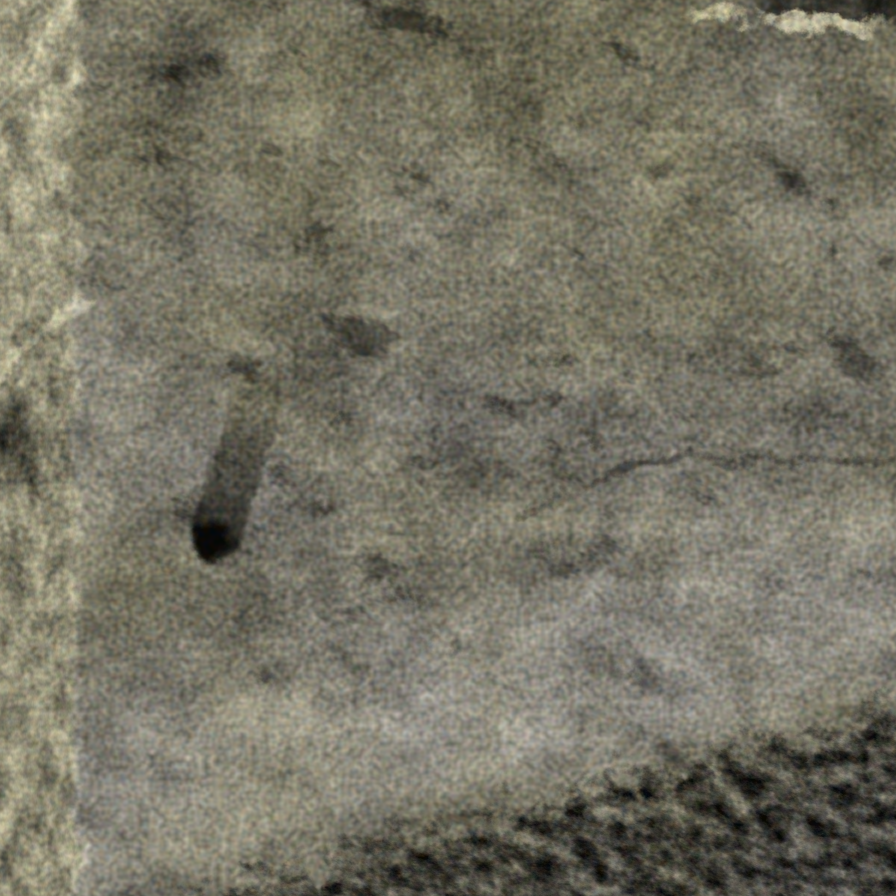
Write a three.js fragment shader that draws this texture.

```glsl
varying vec2 vUv;

const vec3 WARM_TINT = vec3(1.04, 1.01, 0.81);
const vec3 GREY_TINT = vec3(1.03, 1.01, 0.95);
const float STONE_TONE = 0.455;
const float RUBBLE_TONE = 0.25;
const float STRIP_TONE = 0.53;
const float STRIP_EDGE = 0.083;
const float MOTTLE = 0.36;
const float GRAIN = 0.17;
const float GRAIN_SCALE = 150.0;
const float CHROMA_GRAIN = 0.075;
const float PIT_DEPTH = 0.19;
const int PIT_COUNT = 22;
const vec2 SLOT_TOP = vec2(0.288, 0.555);
const vec2 SLOT_END = vec2(0.241, 0.402);
const float SLOT_RADIUS = 0.029;

vec2 hash2(vec2 p) {
  vec3 q = fract(vec3(p.xyx) * vec3(0.1031, 0.1030, 0.0973));
  q += dot(q, q.yzx + 33.33);
  return fract((q.xx + q.yz) * q.zy);
}

float corner(vec2 cell, vec2 offset, vec2 f) {
  return dot(hash2(cell + offset) * 2.0 - 1.0, f - offset);
}

float gradientNoise(vec2 p) {
  vec2 i = floor(p), f = fract(p);
  vec2 u = f * f * f * (f * (f * 6.0 - 15.0) + 10.0);
  float low = mix(corner(i, vec2(0.0), f), corner(i, vec2(1.0, 0.0), f), u.x);
  float high = mix(corner(i, vec2(0.0, 1.0), f), corner(i, vec2(1.0), f), u.x);
  return mix(low, high, u.y);
}

float fbm(vec2 p) {
  float sum = 0.0, amp = 0.6;
  for (int i = 0; i < 5; i++) {
    sum += amp * gradientNoise(p + 50.0);
    p = mat2(1.6, 1.2, -1.2, 1.6) * p + 7.3;
    amp *= 0.58;
  }
  return sum;
}

// x: distance to the segment, y: position along it
vec2 segment(vec2 p, vec2 a, vec2 b) {
  vec2 d = b - a;
  float t = clamp(dot(p - a, d) / dot(d, d), 0.0, 1.0);
  return vec2(length(p - a - d * t), t);
}

float blob(vec2 p, vec2 centre, vec2 size) {
  vec2 d = (p - centre) / size;
  return exp(-dot(d, d));
}

// Irregular hollows, elongated and leaning down to the right
float scatteredPits(vec2 p) {
  float pits = 0.0;
  for (int i = 0; i < PIT_COUNT; i++) {
    vec2 seed = vec2(float(i) * 3.7 + 11.0, 5.0);
    vec2 centre = mix(vec2(0.13, 0.23), vec2(0.97, 0.98), hash2(seed));
    vec2 r = hash2(seed + 31.0);
    float lean = mix(-0.7, 0.2, r.x);
    vec2 d = mat2(cos(lean), -sin(lean), sin(lean), cos(lean)) * (p - centre);
    pits = max(pits, blob(d, vec2(0.0), mix(vec2(0.012, 0.008), vec2(0.036, 0.015), r.y)));
  }
  return pits;
}

void main() {
  vec2 p = vUv;
  float rough = fbm(p * 24.0);
  vec2 warped = p + 0.024 * vec2(rough, fbm(p * 24.0 + 19.0));

  // Stone face: broad light, mottling and pits
  float rubbleHeight = p.y - 0.02 - (p.x - 0.3) * 0.27;
  float paleBand = smoothstep(0.0, 0.07, rubbleHeight) * (1.0 - smoothstep(0.13, 0.32, rubbleHeight));
  float tone = STONE_TONE + 0.075 * paleBand - 0.025 * smoothstep(0.6, 1.0, p.y);
  tone += MOTTLE * (0.55 * fbm(p * 4.5) + 0.65 * fbm(p * vec2(13.0, 18.0)));
  vec2 slanted = vec2(p.x - 0.4 * p.y, p.y + 0.4 * p.x);
  float hollows = smoothstep(0.13, 0.42, fbm(slanted * vec2(9.0, 16.0) + 3.0));
  float pits = scatteredPits(warped) * smoothstep(-0.25, 0.2, rough);
  tone -= PIT_DEPTH * (hollows * (1.0 - 0.6 * paleBand) + pits);
  tone -= 0.17 * blob(warped, vec2(0.96, 0.86), vec2(0.04, 0.05));
  tone -= 0.15 * blob(warped, vec2(0.22, 0.925), vec2(0.035, 0.03));
  float warmth = 0.42 + 0.4 * smoothstep(0.5, 0.95, p.y) - 0.25 * paleBand + 1.1 * fbm(p * 5.0 + 40.0);

  // Crack
  float crack = min(segment(warped, vec2(0.58, 0.425), vec2(0.73, 0.488)).x,
                    segment(warped, vec2(0.73, 0.488), vec2(1.02, 0.485)).x);
  tone -= 0.13 * (1.0 - smoothstep(0.001, 0.009, crack)) * smoothstep(-0.3, 0.15, rough);

  // Drilled slot with a black mouth
  vec2 slot = segment(p + (warped - p) * 0.35, SLOT_TOP, SLOT_END);
  float slotMask = 1.0 - smoothstep(SLOT_RADIUS - 0.007, SLOT_RADIUS + 0.004, slot.x);
  tone *= 1.0 - slotMask * mix(0.12, 0.58, slot.y);
  tone *= 1.0 - 0.85 * (1.0 - smoothstep(0.01, 0.028, length((warped - vec2(0.237, 0.399)) * vec2(0.9, 1.1))));
  warmth += 0.4 * slotMask;

  // Dark rubble at the foot
  float rubble = 1.0 - smoothstep(-0.025, 0.022, rubbleHeight + 0.09 * rough);
  float rubbleTone = RUBBLE_TONE + 0.65 * fbm(slanted * vec2(26.0, 42.0));
  tone = mix(tone, rubbleTone, rubble);

  // Pale strip on the left with its ridge, seam and hollow
  float stripX = p.x - STRIP_EDGE - 0.035 * fbm(vec2(p.y * 9.0, 2.0)) - 0.012 * rough;
  float strip = 1.0 - smoothstep(-0.008, 0.006, stripX);
  float stripTone = STRIP_TONE + 0.06 * smoothstep(0.55, 0.9, p.y) + 0.5 * fbm(p * vec2(32.0, 20.0));
  stripTone -= 0.3 * blob(warped, vec2(0.015, 0.505), vec2(0.045, 0.04));
  tone = mix(tone, stripTone, strip);
  tone += 0.12 * exp(-pow(stripX / 0.009, 2.0)) * smoothstep(-0.3, 0.2, rough);
  float seam = segment(warped, vec2(-0.01, 0.58), vec2(0.092, 0.665)).x;
  tone += 0.17 * (1.0 - smoothstep(0.002, 0.011, seam));
  warmth = mix(warmth, 0.75, strip);

  // Bright broken ledge and dark corner
  vec2 ledge = segment(warped, vec2(0.77, 0.985), vec2(0.965, 0.968));
  float ledgeY = warped.y - 0.985 + 0.09 * (warped.x - 0.77);
  float gap = smoothstep(0.006, 0.014, ledgeY) * smoothstep(0.83, 0.87, warped.x);
  tone = mix(tone, 0.2 + 0.3 * rough, gap);
  tone = mix(tone, 0.74, (1.0 - smoothstep(0.005, 0.014, ledge.x)) * smoothstep(-0.35, 0.1, rough));

  // Fine grain in tone and colour
  vec2 g = p * GRAIN_SCALE;
  float grain = gradientNoise(g) + 0.6 * gradientNoise(g * 0.53 + 9.0);
  tone += GRAIN * grain * smoothstep(0.0, 0.4, tone);
  vec3 speckle = vec3(gradientNoise(g * 0.8 + 70.0), 0.0, gradientNoise(g * 0.8 + 130.0));
  vec3 colour = max(tone, 0.03) * mix(GREY_TINT, WARM_TINT, clamp(warmth, 0.0, 1.0));
  gl_FragColor = vec4(colour + CHROMA_GRAIN * speckle, 1.0);
}
```
